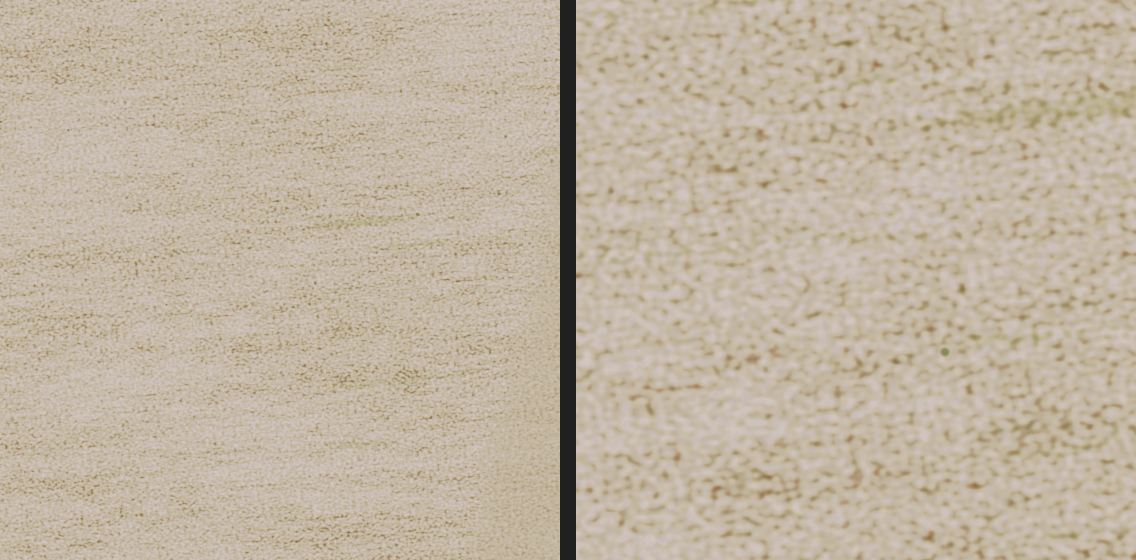
Left: the whole. Right: its middle third, enlarged.
A WebGL 1 fragment shader for this texture:

```glsl
precision highp float;
// Draws fine beige plaster with nearly level ochre drag marks, small pits and a smoother trowelled side.

uniform vec2 u_resolution;

// Colours
const vec3 PLASTER = vec3(0.786, 0.738, 0.688);
const vec3 STRAW = vec3(0.756, 0.706, 0.607);
const vec3 OCHRE = vec3(0.675, 0.592, 0.460);
const vec3 RUST_SHIFT = vec3(0.014, -0.014, -0.006);
const vec3 MOSS = vec3(0.660, 0.640, 0.420);
const vec3 SPECK = vec3(0.440, 0.480, 0.210);

// Layout, in canvas units
const float TILT = 0.068;              // rise of the drag marks, radians
const vec2 PIT_FREQ = vec2(142.0, 212.0);
const vec2 GRAIN_FREQ = vec2(205.0, 225.0);
const vec2 STREAK_FREQ = vec2(17.0, 108.0);
const vec2 BAND_FREQ = vec2(2.6, 27.0);
const vec2 BLOTCH_FREQ = vec2(2.0, 4.0);
const vec2 MOSS_FREQ = vec2(2.6, 42.0);
const float SPECK_CELLS = 6.0;
const float SPECK_CHANCE = 0.12;
const float SPECK_RADIUS = 0.0035;

// Strengths
const float STAIN_MEDIAN = 0.215;      // 0 is bare plaster, 0.5 straw, 1 ochre
const float STAIN_SPREAD = 0.29;
const float STAIN_TAIL = 0.045;        // extra depth of the strongest pits
const float STAIN_MIN = -0.25;
const float STAIN_MAX = 1.7;
const float GRAIN_SHADE = 0.010;
const float MOSS_AMOUNT = 0.38;

vec2 hash2(vec2 p) {
  vec3 q = fract(p.xyx * vec3(0.1031, 0.1030, 0.0973));
  q += dot(q, q.yzx + 33.33);
  return fract((q.xx + q.yz) * q.zy);
}

float cornerSlope(vec2 cell, vec2 offset) {
  float angle = 6.2832 * hash2(cell).x;
  return dot(vec2(cos(angle), sin(angle)), offset);
}

// Gradient noise scaled to a spread of about one
float noise(vec2 p) {
  vec2 i = floor(p);
  vec2 f = p - i;
  vec2 w = f * f * f * (f * (f * 6.0 - 15.0) + 10.0);
  float low = mix(cornerSlope(i, f),
                  cornerSlope(i + vec2(1.0, 0.0), f - vec2(1.0, 0.0)), w.x);
  float high = mix(cornerSlope(i + vec2(0.0, 1.0), f - vec2(0.0, 1.0)),
                   cornerSlope(i + 1.0, f - 1.0), w.x);
  return 4.2 * mix(low, high, w.y);
}

vec2 rotate(vec2 p, float angle) {
  float c = cos(angle);
  float s = sin(angle);
  return vec2(c * p.x + s * p.y, c * p.y - s * p.x);
}

// Rare round specks, each kept inside its own cell
float specks(vec2 uv) {
  vec2 p = uv * SPECK_CELLS;
  vec2 cell = floor(p);
  vec2 centre = 0.2 + 0.6 * hash2(cell + 71.0);
  vec2 pick = hash2(cell + 19.0);
  float radius = SPECK_RADIUS * mix(0.6, 1.0, pick.y);
  float dist = length(p - cell - centre) / SPECK_CELLS;
  return step(pick.x, SPECK_CHANCE) * (1.0 - smoothstep(0.4 * radius, 1.3 * radius, dist));
}

// From bare plaster through straw to ochre, and darker beyond
vec3 stainColour(float stain) {
  vec3 pale = mix(PLASTER, STRAW, 2.0 * min(stain, 0.5));
  return pale + (OCHRE - STRAW) * 2.0 * max(stain - 0.5, 0.0);
}

void main() {
  vec2 uv = gl_FragCoord.xy / u_resolution;
  vec2 drag = rotate(uv, TILT) + 3.0;

  // Noise layers, from fine to broad
  float pits = noise(drag * PIT_FREQ);
  float grain = noise(drag * GRAIN_FREQ + 47.3);
  float streak = noise(drag * STREAK_FREQ + 13.7);
  float band = noise(drag * BAND_FREQ + 29.1);
  float blotch = noise(drag * BLOTCH_FREQ + 5.9);

  // Smoother side with a slanted edge
  float edge = 0.82 + 0.25 * uv.y + 0.012 * blotch;
  float trowelled = smoothstep(-0.03, 0.04, uv.x - edge);

  // Stain level: mostly fine grain, gathered along the drag marks
  float fine = 0.78 * pits + 0.42 * grain;
  float broad = 0.40 * streak + 0.27 * band + 0.18 * blotch;
  float level = mix(fine + broad, 0.55 * fine + 0.3 * broad + 0.6, trowelled);
  float stain = STAIN_MEDIAN + STAIN_SPREAD * level + STAIN_TAIL * level * abs(level);
  stain = clamp(stain, STAIN_MIN, STAIN_MAX);
  vec3 colour = stainColour(stain);

  // Pits lean to rust or olive
  float hue = clamp(noise(drag * vec2(40.0, 60.0) + 83.0), -1.0, 1.0);
  colour += RUST_SHIFT * hue * smoothstep(0.6, 1.2, stain);

  // Long thin greenish marks, broken up by the grain
  float mossLine = smoothstep(1.5, 2.4, noise(drag * MOSS_FREQ + 61.0) + 0.25 * fine);
  colour = mix(colour, MOSS, MOSS_AMOUNT * mossLine * (1.0 - trowelled));

  // Surface relief and specks
  colour += GRAIN_SHADE * noise(uv * 170.0 + 7.7);
  colour = mix(colour, SPECK, 0.75 * specks(uv));

  gl_FragColor = vec4(colour, 1.0);
}
```
